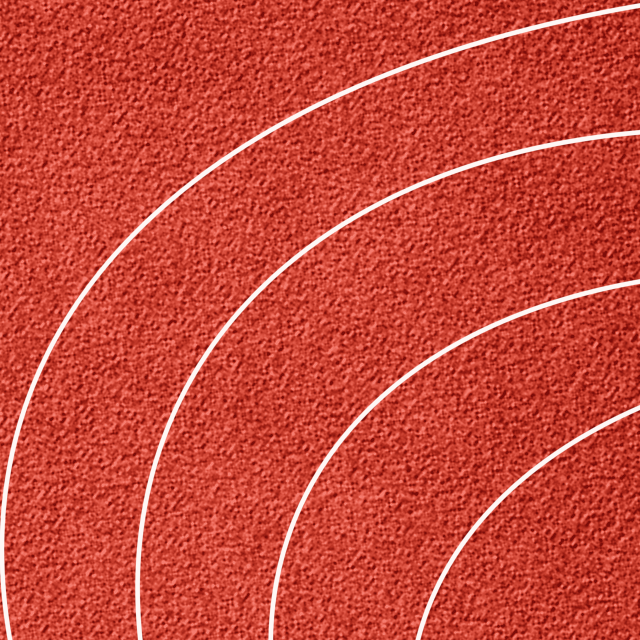
Give the GLSL for this texture, as a Shadertoy shader.

```glsl
// Red rubber running track crossed by four curved white lane lines.
// The grain is value noise lit as a relief; each lane is a skewed ellipse
// in implicit form, divided by its gradient to give a distance.

float hash(vec2 cell) {
    uvec2 q = uvec2(ivec2(cell)) * uvec2(1597334673u, 3812015801u);
    uint n = (q.x ^ q.y) * 1597334673u;
    n = (n ^ (n >> 15)) * 2246822519u;
    n ^= n >> 13;
    return float(n >> 8) / 16777216.0;
}

float valueNoise(vec2 p) {
    vec2 cell = floor(p), f = fract(p);
    f = f * f * (3.0 - 2.0 * f);
    float low = mix(hash(cell), hash(cell + vec2(1, 0)), f.x);
    float high = mix(hash(cell + vec2(0, 1)), hash(cell + vec2(1, 1)), f.x);
    return mix(low, high, f.y);
}

// Rubber colour from a tone of 0 (shadow) to 3 (lit granule)
vec3 rubberColor(float tone) {
    return vec3(0.57, 0.09, 0.06)
         + tone * vec3(0.1525, 0.085, 0.055)
         + tone * tone * vec3(-0.013, 0.005, 0.0115);
}

float rubberTone(vec2 uv) {
    // Rotated so that the noise lattice does not line up with the canvas
    vec2 p = mat2(0.8, 0.6, -0.6, 0.8) * uv * 190.0;
    vec2 towardLight = mat2(0.8, 0.6, -0.6, 0.8) * vec2(-0.55, 0.6);
    float relief = valueNoise(p) - valueNoise(p + towardLight);
    float fine = valueNoise(p * 1.63 + 37.0) - 0.5;
    float patches = valueNoise(uv * 9.0 + 5.0) + valueNoise(uv * 23.0) - 1.0;

    // Broad light: dimmer along the right side and the top
    float dimming = 0.45 * smoothstep(0.5, 1.0, uv.x)
                  + 0.25 * smoothstep(0.75, 1.0, uv.y);
    return 1.82 + 3.2 * relief + 2.6 * fine + 0.3 * patches - dimming;
}

// lane: leftmost point (xy), roundness (z), flattening (w)
float laneDistance(vec2 uv, vec4 lane) {
    const float skew = 0.25;
    vec2 d = uv - lane.xy;
    float rise = d.y + skew * d.x;
    float value = rise * rise - d.x * (lane.z - lane.w * d.x);
    vec2 slope = vec2(2.0 * skew * rise - lane.z + 2.0 * lane.w * d.x, 2.0 * rise);
    return abs(value) / max(length(slope), 1e-4);
}

void mainImage(out vec4 fragColor, in vec2 fragCoord) {
    vec2 uv = fragCoord / iResolution.xy;
    vec3 color = rubberColor(clamp(rubberTone(uv), -0.5, 3.8));

    // Painted lanes, outermost first
    vec4 lanes[4] = vec4[4](
        vec4(0.003, 0.141, 1.497, 0.285),
        vec4(0.215, 0.081, 1.491, 0.56),
        vec4(0.423, -0.009, 1.159, 0.48),
        vec4(0.638, -0.120, 1.029, 0.33));
    float nearest = 1.0;
    for (int i = 0; i < 4; i++) nearest = min(nearest, laneDistance(uv, lanes[i]));

    float edge = max(0.0012, 0.75 / iResolution.y);
    float paint = 1.0 - smoothstep(0.0037 - edge, 0.0037 + edge, nearest);
    color = mix(color, vec3(0.995, 0.97, 0.96), paint);
    fragColor = vec4(color, 1.0);
}
```
